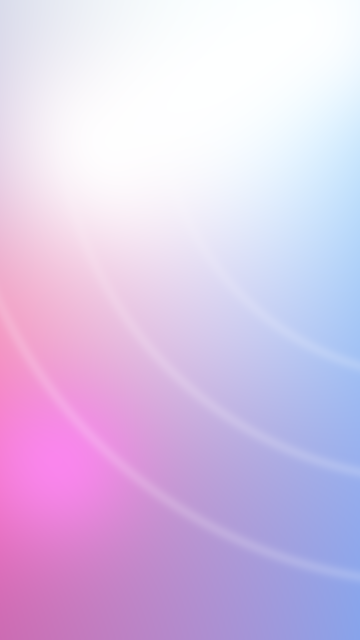
Write a Shadertoy shader that draws this background.

```glsl
// Vertical colour ramps, evenly spaced from bottom to top
const vec3 LEFT_RAMP[5] = vec3[5](
    vec3(0.80, 0.42, 0.70), vec3(0.93, 0.46, 0.75), vec3(0.95, 0.62, 0.77),
    vec3(0.89, 0.80, 0.89), vec3(0.85, 0.86, 0.92));
const vec3 MIDDLE_RAMP[5] = vec3[5](
    vec3(0.70, 0.54, 0.80), vec3(0.76, 0.61, 0.83), vec3(0.87, 0.795, 0.915),
    vec3(0.965, 0.96, 0.985), vec3(0.96, 0.985, 0.99));
const vec3 RIGHT_RAMP[5] = vec3[5](
    vec3(0.53, 0.64, 0.92), vec3(0.59, 0.68, 0.93), vec3(0.65, 0.78, 0.965),
    vec3(0.77, 0.89, 0.99), vec3(0.92, 0.97, 1.00));

// Positions and sizes are in canvas widths
const vec3 PINK = vec3(1.0, 0.52, 0.96);
const vec2 PINK_CENTER = vec2(0.165, 0.493);
const float PINK_RADIUS = 0.145;
const float PINK_STRENGTH = 0.82;

const vec3 WHITE = vec3(1.0);
const vec2 BEAM_START = vec2(0.31, 1.38);
const vec2 BEAM_END = vec2(0.84, 1.70);
const float BEAM_RADIUS = 0.165;
const float BEAM_STRENGTH = 0.92;

const int ARC_COUNT = 3;
const vec2 ARC_CENTER = vec2(1.218, 1.503);
const float ARC_FIRST_RADIUS = 0.773;
const float ARC_SPACING = 0.286;
const float ARC_SOFTNESS = 0.0125;
const float ARC_OPACITY = 0.18;
const float ARC_FADE_LOW = 0.70;
const float ARC_FADE_HIGH = 1.60;

// Catmull-Rom curve through the ramp colours
vec3 sampleRamp(vec3 ramp[5], float height) {
    float s = clamp(height, 0.0, 1.0) * 4.0;
    int i = min(int(s), 3);
    float t = s - float(i);
    vec3 a = ramp[max(i - 1, 0)];
    vec3 b = ramp[i];
    vec3 c = ramp[i + 1];
    vec3 d = ramp[min(i + 2, 4)];
    return b + 0.5 * t * (c - a + t * (2.0 * a - 5.0 * b + 4.0 * c - d
             + t * (3.0 * (b - c) + d - a)));
}

// Quadratic blend through the left, middle and right ramps
vec3 baseGradient(vec2 uv) {
    float x = uv.x;
    return sampleRamp(LEFT_RAMP, uv.y) * (2.0 * x - 1.0) * (x - 1.0)
         + sampleRamp(MIDDLE_RAMP, uv.y) * 4.0 * x * (1.0 - x)
         + sampleRamp(RIGHT_RAMP, uv.y) * x * (2.0 * x - 1.0);
}

float gaussian(float dist, float radius) {
    float r = dist / radius;
    return exp(-0.5 * r * r);
}

float segmentDistance(vec2 p, vec2 a, vec2 b) {
    vec2 ab = b - a;
    float t = clamp(dot(p - a, ab) / dot(ab, ab), 0.0, 1.0);
    return length(p - a - ab * t);
}

// Concentric soft rings that fade out towards the top
float arcLight(vec2 p) {
    float radius = length(p - ARC_CENTER);
    float light = 0.0;
    for (int i = 0; i < ARC_COUNT; i++) {
        float ringRadius = ARC_FIRST_RADIUS + float(i) * ARC_SPACING;
        light += gaussian(radius - ringRadius, ARC_SOFTNESS);
    }
    return light * (1.0 - smoothstep(ARC_FADE_LOW, ARC_FADE_HIGH, p.y));
}

void mainImage(out vec4 fragColor, in vec2 fragCoord) {
    vec2 uv = fragCoord / iResolution.xy;
    vec2 p = fragCoord / iResolution.x;

    // Background and glows
    vec3 color = baseGradient(uv);
    float pinkGlow = gaussian(length(p - PINK_CENTER), PINK_RADIUS);
    color = mix(color, PINK, PINK_STRENGTH * pinkGlow);
    float beam = gaussian(segmentDistance(p, BEAM_START, BEAM_END), BEAM_RADIUS);
    color = mix(color, WHITE, BEAM_STRENGTH * beam);

    // Arcs
    color = mix(color, WHITE, ARC_OPACITY * arcLight(p));
    fragColor = vec4(clamp(color, 0.0, 1.0), 1.0);
}
```
